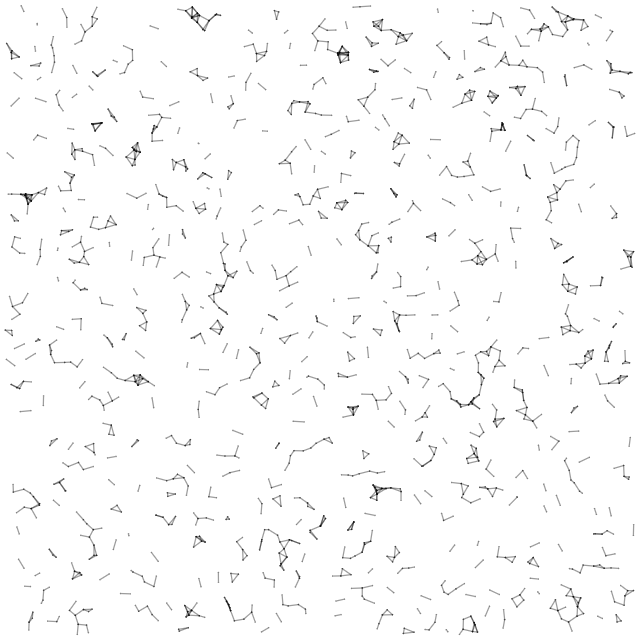
Give the GLSL for this pattern, as a WebGL 1 fragment shader.

```glsl
precision highp float;
// Random points on white paper, each pair closer than a set reach joined by a thin grey line.

uniform vec2 u_resolution;

const vec3 PAPER = vec3(1.0);
const vec3 INK = vec3(0.0);
const float MARGIN = 0.008;        // empty border around the field of points
const float CELLS = 56.0;          // grid cells along one side
const float CELL_SIZE = (1.0 - 2.0 * MARGIN) / CELLS;
const float REACH = 0.0172;        // longest link, must stay below CELL_SIZE
const float POINT_CHANCE = 0.16;   // chance that a slot of a cell holds a point
const float LINE_WIDTH = 0.00195;
const float LINE_ALPHA = 0.39;
const float NODE_RADIUS = 0.0012;
const float NODE_ALPHA = 0.48;
const float SEED = 17.0;

const int SLOTS = 4;               // most points in one cell
const int POINTS = 36;             // slots in a 3 by 3 block of cells
const vec2 NOWHERE = vec2(-9.0);

vec3 hash3(vec3 p) {
  p = fract(p * vec3(0.1031, 0.1030, 0.0973));
  p += dot(p, p.yxz + 33.33);
  return fract((p.xxy + p.yxx) * p.zyx);
}

// Position of the point in a slot of a cell, or NOWHERE if the slot is empty.
vec2 pointInSlot(vec2 cell, float slot) {
  vec3 h = hash3(vec3(cell + SEED, slot * 7.0 + SEED));
  bool outside = min(cell.x, cell.y) < 0.0 || max(cell.x, cell.y) >= CELLS;
  if (outside || h.z > POINT_CHANCE) return NOWHERE;
  return MARGIN + (cell + h.xy) * CELL_SIZE;
}

float segmentDistance(vec2 p, vec2 a, vec2 b) {
  vec2 ab = b - a;
  float t = clamp(dot(p - a, ab) / max(dot(ab, ab), 1e-9), 0.0, 1.0);
  return length(p - a - ab * t);
}

// Antialiased coverage of a shape that extends to the given radius.
float coverage(float dist, float radius, float pixel) {
  return clamp((radius - dist) / pixel + 0.5, 0.0, 1.0);
}

void main() {
  float pixel = 1.0 / min(u_resolution.x, u_resolution.y);
  vec2 p = gl_FragCoord.xy * pixel;
  vec2 home = floor((p - MARGIN) / CELL_SIZE);

  // Gather the points of the surrounding cells.
  vec2 points[POINTS];
  for (int y = 0; y < 3; y++) {
    for (int x = 0; x < 3; x++) {
      for (int s = 0; s < SLOTS; s++) {
        vec2 cell = home + vec2(float(x), float(y)) - 1.0;
        points[(y * 3 + x) * SLOTS + s] = pointInSlot(cell, float(s));
      }
    }
  }

  // Overlay every link; crossings and shared nodes grow darker.
  float light = 1.0;
  float range = REACH + LINE_WIDTH + pixel;
  for (int i = 0; i < POINTS; i++) {
    vec2 a = points[i];
    float toA = distance(p, a);
    if (toA > range) continue;
    for (int j = 0; j < POINTS; j++) {
      if (j <= i) continue;
      vec2 b = points[j];
      if (distance(a, b) > REACH) continue;
      float toNode = min(toA, distance(p, b));
      float line = coverage(segmentDistance(p, a, b), 0.5 * LINE_WIDTH, pixel);
      float node = coverage(toNode, NODE_RADIUS, pixel);
      light *= 1.0 - max(line * LINE_ALPHA, node * NODE_ALPHA);
    }
  }

  gl_FragColor = vec4(mix(INK, PAPER, light), 1.0);
}
```
